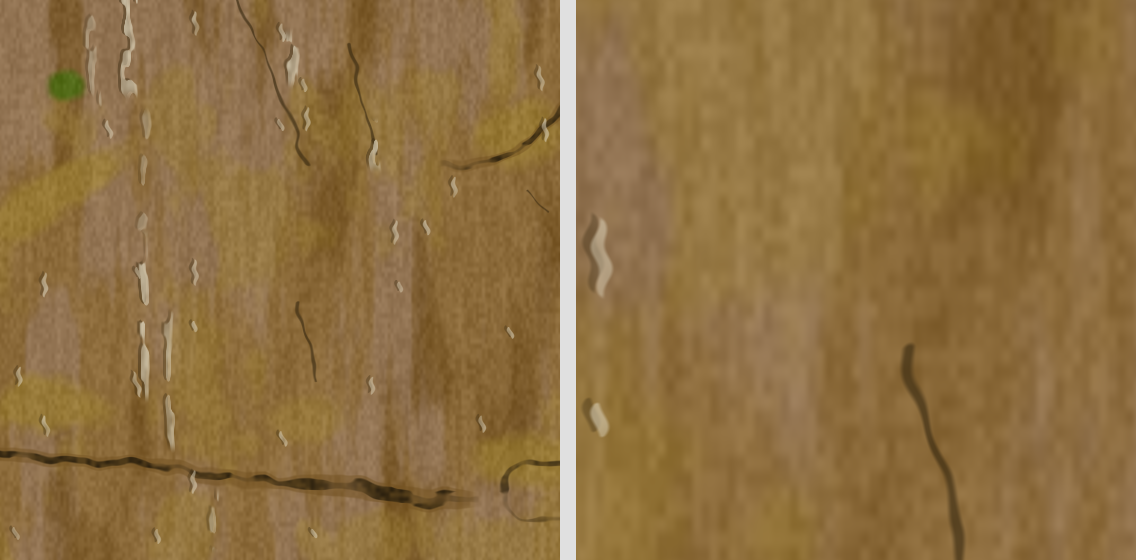
Left, the full canvas; right, a detail of the centre.
Give the GLSL for this texture, as a three.js fragment shader.

```glsl
// Weathered brown bark with vertical stains, pale peeling slivers, dark cracks and yellow lichen.
varying vec2 vUv;

const vec3 MAUVE = vec3(0.575, 0.455, 0.325);
const vec3 OCHRE = vec3(0.55, 0.42, 0.23);
const vec3 UMBER = vec3(0.45, 0.32, 0.13);
const vec3 LICHEN = vec3(0.60, 0.485, 0.20);
const vec3 PALE = vec3(0.84, 0.80, 0.70);
const vec3 CRACK = vec3(0.23, 0.17, 0.07);
const vec3 MOSS = vec3(0.29, 0.41, 0.07);

float hash(vec2 p) {
  return fract(sin(dot(p, vec2(127.1, 311.7))) * 4375.85);
}

float noise(vec2 p) {
  vec2 i = floor(p), f = fract(p);
  f = f * f * (3.0 - 2.0 * f);
  vec2 e = vec2(0.0, 1.0);
  return mix(mix(hash(i), hash(i + e.yx), f.x),
             mix(hash(i + e.xy), hash(i + e.yy), f.x), f.y);
}

float fbm(vec2 p) {
  float sum = 0.0, amp = 0.53;
  for (int k = 0; k < 4; k++) {
    sum += amp * noise(p);
    p = p * 2.03 + 17.3;
    amp *= 0.5;
  }
  return sum;
}

float band(float x, float lo, float hi, float soft) {
  return smoothstep(lo - soft, lo + soft, x) * (1.0 - smoothstep(hi - soft, hi + soft, x));
}

float line(float d, float halfWidth) {
  return 1.0 - smoothstep(halfWidth - 0.001, halfWidth + 0.003, d);
}

float segment(vec2 p, vec2 a, vec2 b) {
  vec2 ab = b - a;
  return length(p - a - ab * clamp(dot(p - a, ab) / dot(ab, ab), 0.0, 1.0));
}

// Soft ellipse with a ragged rim
float patchMask(vec2 p, vec2 centre, vec2 radius, float rag) {
  return 1.0 - smoothstep(0.55, 1.25, length((p - centre) / radius) + rag);
}

// Ragged vertical run of peeled bark
float peel(vec2 p, float x, float lo, float hi, float width) {
  float bend = 0.012 * (noise(vec2(x * 90.0, p.y * 22.0)) - 0.5);
  float w = width * smoothstep(0.36, 0.8, noise(vec2(p.x * 110.0, p.y * 38.0 + x * 70.0)));
  return line(abs(p.x - x - bend), w) * band(p.y, lo, hi, 0.012) * smoothstep(0.0, 0.002, w);
}

// One tapered sliver in some cells of a grid
float slivers(vec2 p, vec2 grid, float share) {
  vec2 id = floor(p * grid);
  vec2 centre = (id + 0.3 + 0.4 * vec2(hash(id + 3.1), hash(id + 7.7))) / grid;
  vec2 d = p - centre;
  float reach = (0.1 + 0.18 * hash(id + 1.9)) / grid.y;
  d.x += d.y * (hash(id + 5.3) * 0.35) + 0.002 * sin(d.y * 240.0);
  float taper = 1.0 - d.y * d.y / (reach * reach);
  float shape = 1.0 - smoothstep(-0.001, 0.002, abs(d.x) - 0.0038 * taper);
  return shape * step(hash(id), share) * smoothstep(0.0, 0.3, taper);
}

float paleBark(vec2 p) {
  float m = peel(p, 0.228, 0.83, 1.05, 0.014);
  m = max(m, 0.6 * peel(p, 0.167, 0.78, 1.05, 0.009));
  m = max(m, peel(p, 0.26, 0.29, 0.58, 0.008));
  m = max(m, 0.5 * peel(p, 0.258, 0.58, 0.80, 0.007));
  m = max(m, 0.8 * peel(p, 0.305, 0.20, 0.44, 0.007));
  m = max(m, peel(p, 0.52, 0.85, 0.94, 0.010));
  m = max(m, peel(p, 0.67, 0.70, 0.78, 0.009));
  m = max(m, 0.7 * peel(p, 0.38, 0.02, 0.12, 0.008));
  return max(m, 0.8 * slivers(p, vec2(19.0, 11.0), 0.13));
}

void main() {
  vec2 p = vUv;
  float rag = 0.9 * (fbm(p * 16.0) - 0.5);
  vec2 q = p + 0.014 * (vec2(noise(p * 34.0), noise(p * 34.0 + 40.0)) - 0.5);

  // Vertical stains
  float tint = fbm(p * vec2(11.0, 3.2) + 4.0);
  float stain = fbm(p * vec2(17.0, 4.0) + 31.0);
  float fibre = noise(p * vec2(95.0, 9.0));
  vec3 col = mix(OCHRE, MAUVE, smoothstep(0.38, 0.58, tint + 0.12 * (fibre - 0.5)));
  col = mix(col, UMBER, 0.75 * smoothstep(0.53, 0.74, stain + 0.12 * (fibre - 0.5)));

  // Lichen and moss
  float lichen = patchMask(p, vec2(0.09, 0.28), vec2(0.11, 0.05), rag);
  lichen = max(lichen, patchMask(p - vec2(0.0, p.x * 0.55), vec2(0.08, 0.60), vec2(0.15, 0.05), rag));
  lichen = max(lichen, patchMask(p, vec2(0.95, 0.18), vec2(0.11, 0.05), rag));
  lichen = max(lichen, patchMask(p, vec2(0.93, 0.76), vec2(0.09, 0.06), rag));
  lichen = max(lichen, 0.7 * patchMask(p, vec2(0.90, 0.93), vec2(0.03, 0.14), rag));
  lichen = max(lichen, 0.6 * patchMask(p, vec2(0.55, 0.25), vec2(0.08, 0.04), rag));
  col = mix(col, LICHEN, 0.8 * max(lichen, 0.6 * smoothstep(0.56, 0.7, fbm(p * vec2(9.0, 5.0) + 70.0))));
  col = mix(col, MOSS, 0.9 * patchMask(p, vec2(0.117, 0.845), vec2(0.036, 0.028), rag));

  // Grain
  col += 0.05 * (fibre - 0.5) + 0.07 * (noise(p * vec2(190.0, 110.0)) - 0.5);

  // Thin slanting splits
  float split = min(segment(q, vec2(0.41, 1.02), vec2(0.49, 0.86)), segment(q, vec2(0.49, 0.86), vec2(0.545, 0.71)));
  split = min(split, segment(q, vec2(0.53, 0.46), vec2(0.57, 0.32)));
  split = min(split, segment(q, vec2(0.625, 0.92), vec2(0.67, 0.73)));
  split = min(split, segment(q, vec2(0.94, 0.655), vec2(0.98, 0.62)));
  col = mix(col, CRACK, 0.65 * line(split, 0.003 * noise(p * 40.0)));

  // Wide crack, curved crack and hooked crack
  float gap = 0.35 + 0.65 * smoothstep(0.25, 0.6, noise(p * vec2(28.0, 45.0) + 9.0));
  float wide = abs(q.y - 0.193 + 0.105 * q.x + 0.006 * sin(q.x * 19.0));
  float wideWidth = 0.005 + 0.008 * band(p.x, 0.54, 0.84, 0.03);
  float wideSpan = 1.0 - smoothstep(0.82, 0.86, p.x);
  float curve = abs(length(q - vec2(0.81, 0.925)) - 0.222);
  float curveSpan = smoothstep(0.77, 0.86, p.x) * (1.0 - smoothstep(0.84, 0.88, p.y));
  vec2 box = abs(q - vec2(1.02, 0.122)) - vec2(0.08, 0.012);
  float hook = abs(length(max(box, 0.0)) + min(max(box.x, box.y), 0.0) - 0.04);
  float halo = max(line(wide, wideWidth + 0.006) * wideSpan, line(curve, 0.009) * curveSpan);
  float crack = max(line(wide, wideWidth * gap) * wideSpan, line(curve, 0.005 * gap) * curveSpan);
  crack = max(crack, 0.8 * line(hook, 0.004 * gap));
  col = mix(col, UMBER, 0.5 * halo);
  col = mix(col, CRACK * (0.6 + 0.8 * noise(p * 120.0)), 0.9 * crack * gap);

  // Pale slivers with a shadow beside them
  col = mix(col, CRACK, 0.45 * paleBark(p + vec2(0.005, -0.003)));
  col = mix(col, PALE, 0.85 * paleBark(p) * (0.55 + 0.45 * noise(p * vec2(130.0, 60.0))));

  gl_FragColor = vec4(col, 1.0);
}
```
